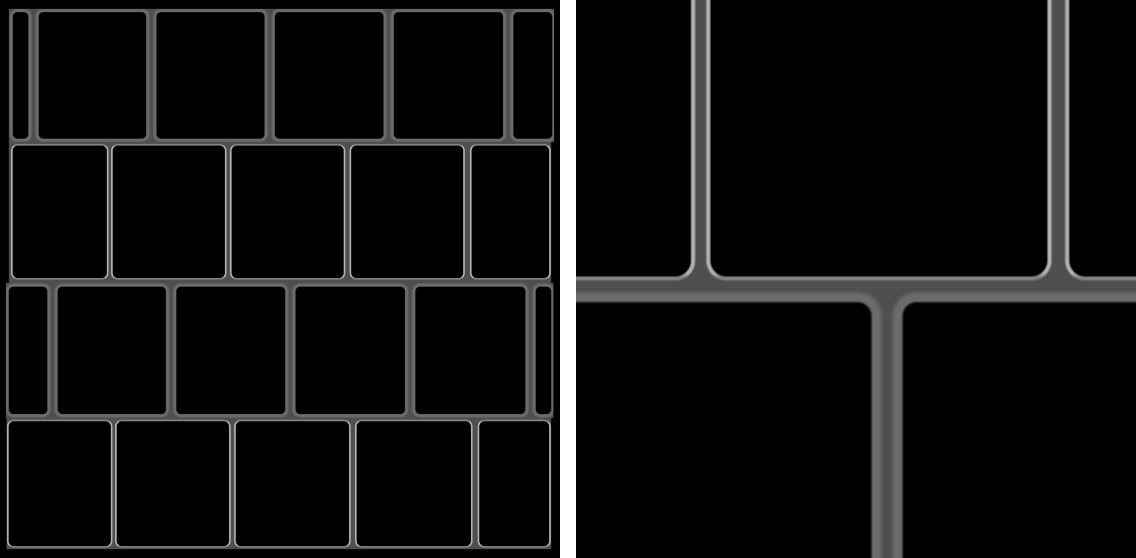
Left: the whole. Right: its middle third, enlarged.
Give the GLSL for this pattern, as a WebGL 2 fragment shader.

```glsl
#version 300 es
precision highp float;

uniform vec2 u_resolution;
out vec4 outColor;

// Layout units: the canvas spans SHEET, with y running down
const vec2 SHEET = vec2(768.0, 766.0);
const int JOINTS = 5;

const float GROUT = 0.31;
const float BEVEL = 0.42;
const float RIM_SIDE = 0.70;
const float RIM_FLAT = 0.52;

float roundBox(vec2 p, vec4 box, float radius) {
    vec2 q = abs(p - 0.5 * (box.xy + box.zw)) - 0.5 * (box.zw - box.xy) + radius;
    return length(max(q, 0.0)) + min(max(q.x, q.y), 0.0) - radius;
}

// Joint centre: even spacing with a slight bow along the row
float jointCentre(float k, float first, float pitch, float bow) {
    return first + pitch * k + bow * k * (k - 3.0);
}

// Tile around p: left, top, right, bottom; spacing = first, pitch, bow
vec4 tileBox(vec2 p, vec4 area, vec3 spacing, vec2 halfGap) {
    vec4 tile = area;
    for (int i = 0; i < JOINTS; i++) {
        float k = float(i);
        float centre = jointCentre(k, spacing.x, spacing.y, spacing.z);
        float gap = mix(halfGap.x, halfGap.y, min(k / 3.0, 1.0));
        if (p.x > centre) tile.x = centre + gap;
        else tile.z = min(tile.z, centre - gap);
    }
    return tile;
}

// Wide soft bevel that sinks into the grout
float bevelShade(float d, float blur) {
    float edge = smoothstep(-0.5 * blur, 0.5 * blur + 0.8, d);
    return edge * mix(BEVEL, GROUT, smoothstep(3.2, 6.5, d));
}

// Thin bright rim, paler on upright sides and corners
float rimShade(vec2 p, vec4 tile, float d, float blur) {
    vec2 inset = min(p - tile.xy, tile.zw - p);
    float upright = smoothstep(-1.0, 5.0, inset.y - inset.x + 4.0);
    float rim = 1.0 - smoothstep(0.3, 0.6 + blur, abs(d + 0.7));
    float grout = GROUT * smoothstep(-0.5 * blur, 0.5 * blur, d);
    return mix(grout, mix(RIM_FLAT, RIM_SIDE, upright), rim);
}

float frameMask(vec2 p, vec4 frame, float blur) {
    return 1.0 - smoothstep(-0.5 * blur, 0.5 * blur, roundBox(p, frame, 1.0));
}

float bevelRow(vec2 p, vec4 frame, vec4 area, vec3 spacing, float blur) {
    vec4 tile = tileBox(p, area, spacing, vec2(7.5));
    float d = roundBox(p, tile, 6.0);
    return bevelShade(d, blur) * frameMask(p, frame, blur);
}

float rimRow(vec2 p, vec4 frame, vec4 area, vec3 spacing, float blur) {
    vec4 tile = tileBox(p, area, spacing, vec2(2.2, 3.9));
    float d = roundBox(p, tile, 9.0);
    return rimShade(p, tile, d, blur) * frameMask(p, frame, blur);
}

void main() {
    vec2 uv = gl_FragCoord.xy / u_resolution;
    vec2 p = vec2(uv.x, 1.0 - uv.y) * SHEET;
    float blur = max(1.0, SHEET.x / u_resolution.x);

    // Four courses, top to bottom; frames overlap slightly to hide seams
    float shade = bevelRow(p, vec4(12.0, 12.0, 760.0, 195.0),
        vec4(18.0, 17.0, 757.0, 190.0), vec3(46.0, 162.35, 0.4), blur);
    shade = max(shade, rimRow(p, vec4(12.0, 193.0, 756.0, 390.0),
        vec4(15.5, 198.0, 755.0, 383.5), vec3(150.5, 163.5, 0.5), blur));
    shade = max(shade, bevelRow(p, vec4(8.0, 388.0, 759.0, 574.0),
        vec4(12.5, 394.0, 755.5, 568.0), vec3(72.0, 163.5, 0.4), blur));
    shade = max(shade, rimRow(p, vec4(9.0, 572.0, 756.0, 754.0),
        vec4(10.0, 576.5, 755.0, 751.5), vec3(156.0, 165.2, 1.25), blur));

    outColor = vec4(vec3(shade), 1.0);
}
```
